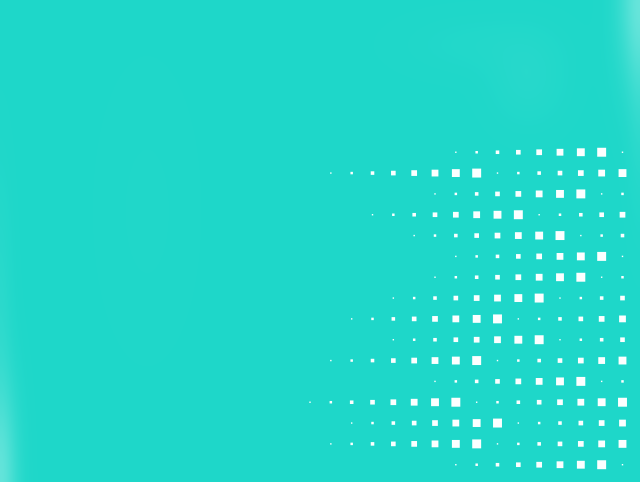
Write a WebGL 1 fragment shader that draws this background.

```glsl
precision highp float;
// Turquoise backdrop with soft corner glows and staggered rows of growing white squares.

uniform vec2 u_resolution;

// Lengths are fractions of the canvas width.
const vec3 TURQUOISE = vec3(0.118, 0.843, 0.788);
const vec3 WHITE = vec3(0.99, 1.0, 1.0);

const vec2 GRID_ORIGIN = vec2(0.4844, 0.0270); // centre of the lower left cell
const float PITCH = 0.03255;
const float GRID_COUNT = 16.0;                 // cells along each side
const float CYCLE = 8.0;                       // squares in one growing run
const float MIN_SIDE = 0.0022;
const float SIDE_STEP = 0.00168;

// Column where each row begins its first run, from the bottom row upward.
const mat4 ROW_STARTS = mat4(
    7.0, 1.0, 2.0, 0.0,
    6.0, 1.0, 4.0, 2.0,
    4.0, 6.0, 7.0, 5.0,
    3.0, 6.0, 1.0, 7.0);

float glow(vec2 p, vec2 center, vec2 radius, float strength) {
    vec2 q = (p - center) / radius;
    return strength * exp(-dot(q, q));
}

float rowStart(float row) {
    float start = GRID_COUNT;
    for (int i = 0; i < 4; i++) {
        for (int j = 0; j < 4; j++) {
            if (abs(row - float(4 * i + j)) < 0.5) start = ROW_STARTS[i][j];
        }
    }
    return start;
}

// Antialiased coverage of the square in the nearest grid cell.
float squares(vec2 p, float pixel) {
    vec2 grid = (p - GRID_ORIGIN) / PITCH;
    vec2 cell = floor(grid + 0.5);
    float run = cell.x - rowStart(cell.y);
    if (run < -0.5 || cell.x > GRID_COUNT - 0.5) return 0.0;

    float stage = mod(run + 0.5, CYCLE) - 0.5;
    float halfSide = 0.5 * (MIN_SIDE + SIDE_STEP * stage);
    vec2 offset = abs(grid - cell) * PITCH;
    vec2 cover = clamp((halfSide - offset) / pixel + 0.5, 0.0, 1.0);
    return cover.x * cover.y;
}

void main() {
    vec2 p = gl_FragCoord.xy / u_resolution.x;
    float top = u_resolution.y / u_resolution.x;

    // Pale light on opposite corners, with faint haze inside.
    float light = glow(p, vec2(1.0, top), vec2(0.032, 0.130), 0.30);
    light += glow(p, vec2(0.0, 0.0), vec2(0.026, 0.150), 0.30);
    light += glow(p, vec2(1.0, top - 0.15), vec2(0.018, 0.160), 0.06);
    light += glow(p, vec2(0.0, 0.25), vec2(0.018, 0.200), 0.05);
    light += glow(p, vec2(0.825, top - 0.125), vec2(0.055, 0.065), 0.035);
    light += glow(p, vec2(0.750, top - 0.070), vec2(0.110, 0.045), 0.018);
    light += glow(p, vec2(0.230, top - 0.330), vec2(0.070, 0.200), 0.008);

    vec3 color = mix(TURQUOISE, WHITE, light);
    color = mix(color, WHITE, squares(p, 1.0 / u_resolution.x));
    gl_FragColor = vec4(color, 1.0);
}
```
